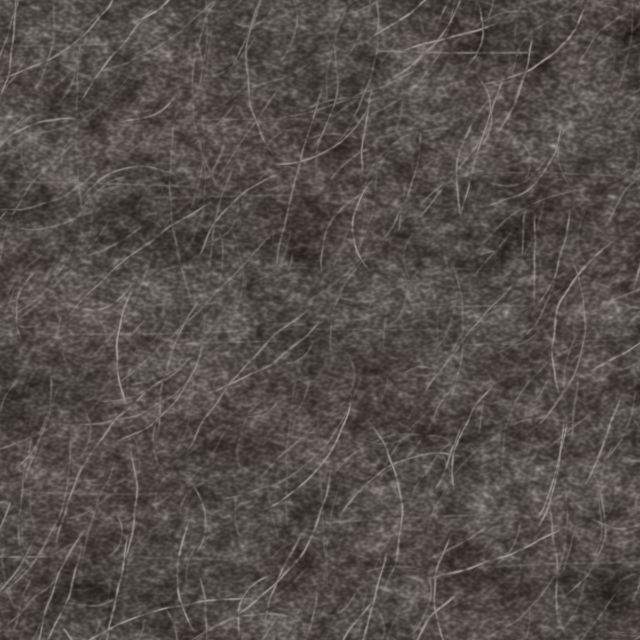
Give the GLSL for this texture, as a Shadertoy shader.

```glsl
#define STONE vec3(0.299, 0.282, 0.268)
#define SCRATCH vec3(0.61, 0.59, 0.57)
#define BLUSH vec3(0.014, -0.003, 0.000)
#define GRAIN_SCALE 150.0
#define GRAIN_CONTRAST 0.125
#define CLOUD_SCALE 6.0
#define CLOUD_CONTRAST 0.092
#define LINE_WIDTH 0.0020
#define WOBBLE 0.0040

vec2 hash2(vec2 p) {
    vec3 q = fract(vec3(p.xyx) * vec3(0.1031, 0.1030, 0.0973));
    q += dot(q, q.yzx + 33.33);
    return fract((q.xx + q.yz) * q.zy);
}

float cornerSlope(vec2 cell, vec2 offset) {
    float a = 6.2832 * hash2(cell + 71.0).x;
    return dot(vec2(cos(a), sin(a)), offset);
}

float gradientNoise(vec2 p) {
    vec2 i = floor(p), f = p - i;
    vec2 u = f * f * f * (f * (f * 6.0 - 15.0) + 10.0);
    vec2 e = vec2(1.0, 0.0);
    float low = mix(cornerSlope(i, f), cornerSlope(i + e, f - e), u.x);
    float high = mix(cornerSlope(i + e.yx, f - e.yx), cornerSlope(i + 1.0, f - 1.0), u.x);
    return mix(low, high, u.y);
}

// Each octave is turned so that the lattices never line up
float fbm(vec2 p, float gain) {
    mat2 turn = mat2(0.8, 0.6, -0.6, 0.8);
    float sum = 0.0, weight = 1.0;
    for (int i = 0; i < 4; i++) {
        sum += weight * gradientNoise(p);
        p = 1.95 * turn * p + 17.3;
        weight *= gain;
    }
    return sum;
}

// One bowed scratch per grid cell, with its angle drawn from a range
float scratches(vec2 p, float cells, float seed, vec2 angles, float maxBend) {
    vec2 g = p * cells + seed * 0.37;
    vec2 home = floor(g);
    float strongest = 0.0;
    for (int y = -1; y <= 1; y++)
    for (int x = -1; x <= 1; x++) {
        vec2 cell = home + vec2(x, y);
        vec2 place = hash2(cell + seed);
        vec2 shape = hash2(cell + seed + 113.0);
        vec2 look = hash2(cell + seed + 271.0);
        float angle = mix(angles.x, angles.y, shape.x);
        float bend = maxBend * (2.0 * shape.y - 1.0);
        float halfLength = mix(0.4, 0.95, look.x);

        vec2 q = g - cell - place;
        vec2 along = vec2(cos(angle), sin(angle));
        q = vec2(dot(q, along), dot(q, vec2(-along.y, along.x)));
        float t = q.x / halfLength;
        float arc = bend * halfLength * (t * t - 0.33);
        float slope = 2.0 * bend * t;
        float d = abs(q.y - arc) / sqrt(1.0 + slope * slope) / cells;

        float width = max(LINE_WIDTH, 0.8 / iResolution.y);
        float ends = 1.0 - smoothstep(0.75, 1.0, abs(t));
        float strength = mix(0.2, 1.0, look.y * sqrt(look.y));
        strongest = max(strongest, strength * ends * exp(-d * d / (width * width)));
    }
    return strongest;
}

void mainImage(out vec4 fragColor, in vec2 fragCoord) {
    vec2 p = fragCoord / iResolution.y;

    // Stone body: turned octaves of grain over blotchy clouds
    mat2 tilt = mat2(0.92, 0.39, -0.39, 0.92);
    vec2 grainPoint = p * GRAIN_SCALE * vec2(0.85, 1.15);
    float grain = 0.95 * gradientNoise(tilt * grainPoint)
                + 0.85 * gradientNoise(grainPoint * tilt * 0.57 + 31.0)
                + 0.50 * gradientNoise(tilt * tilt * grainPoint * 0.37 + 57.0);
    float cloud = fbm(p * CLOUD_SCALE * vec2(0.85, 1.15) + 5.0, 1.0);
    float patchiness = 1.0 + 0.3 * clamp(cloud, -0.8, 0.8);
    float blush = smoothstep(-0.3, 0.6, fbm(p * vec2(3.0, 4.5) + 40.0, 0.6));
    vec3 color = STONE + GRAIN_CONTRAST * patchiness * (grain + 0.3 * grain * grain);
    color += CLOUD_CONTRAST * cloud + BLUSH * blush;

    // Scratches: long arcs, short arcs, level lines and small nicks
    vec2 w = p + WOBBLE * vec2(gradientNoise(p * 22.0), gradientNoise(p * 22.0 + 90.0));
    vec2 rising = vec2(0.25, 1.65);
    float lines = 0.0;
    for (float k = 0.0; k < 3.0; k++)
        lines = max(lines, scratches(w, 5.0 + 0.4 * k, 11.0 + 36.0 * k, rising, 0.42));
    lines = max(lines, 0.9 * scratches(w, 8.0, 183.0, rising, 0.45));
    lines = max(lines, 0.65 * scratches(p, 4.5, 129.0, vec2(-0.03, 0.05), 0.03));
    lines = max(lines, 0.5 * scratches(w, 15.0, 191.0, vec2(0.0, 1.8), 0.5));
    float wear = clamp(0.8 + 1.1 * gradientNoise(p * 45.0) + 0.4 * grain, 0.25, 1.0);
    color = mix(color, SCRATCH, lines * wear);

    fragColor = vec4(clamp(color, 0.0, 1.0), 1.0);
}
```
